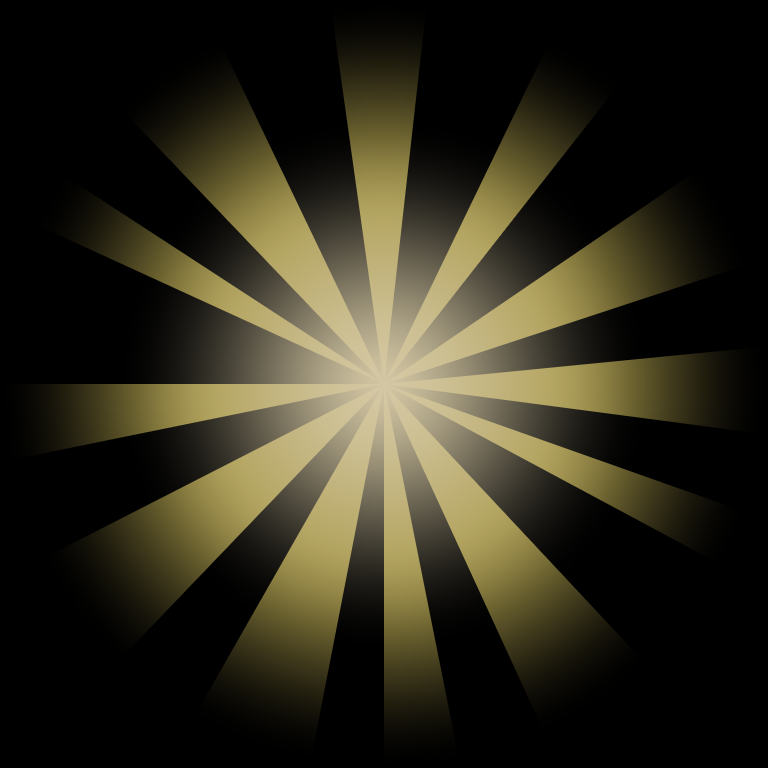
A Shadertoy shader for this background:

```glsl
// Uneven golden sunburst rays with a soft cream glow on black.

const float PI = 3.14159265;
const vec3 GOLD = vec3(0.66, 0.60, 0.29);
const vec3 CREAM = vec3(0.84, 0.79, 0.65);

// Start and end angle of each ray, in degrees counterclockwise.
const int RAY_COUNT = 12;
const vec2 RAYS[RAY_COUNT] = vec2[RAY_COUNT](
    vec2(-7.5, 5.6), vec2(18.2, 34.3), vec2(51.9, 64.2),
    vec2(83.6, 98.0), vec2(115.6, 133.7), vec2(146.9, 155.4),
    vec2(180.0, 191.5), vec2(207.1, 226.2), vec2(240.3, 259.0),
    vec2(270.0, 281.3), vec2(294.7, 313.1), vec2(331.8, 340.5));

// Falls smoothly from one at the inner radius to zero at the outer.
float falloff(float inner, float outer, float radius) {
    return 1.0 - smoothstep(inner, outer, radius);
}

// Signed distance to a wedge from the origin, negative inside.
float wedgeDistance(vec2 p, vec2 span) {
    float middle = radians(0.5 * (span.x + span.y));
    float halfWidth = radians(0.5 * (span.y - span.x));
    vec2 axis = vec2(cos(middle), sin(middle));
    vec2 local = vec2(dot(p, axis), abs(axis.x * p.y - axis.y * p.x));
    float offset = atan(local.y, local.x) - halfWidth;
    return length(p) * sin(clamp(offset, -0.5 * PI, 0.5 * PI));
}

// Antialiased coverage of all rays.
float rayCoverage(vec2 p, float pixel) {
    float coverage = 0.0;
    for (int i = 0; i < RAY_COUNT; i++) {
        float d = wedgeDistance(p, RAYS[i]);
        coverage += clamp(0.5 - d / pixel, 0.0, 1.0);
    }
    return min(coverage, 1.0);
}

void mainImage(out vec4 fragColor, in vec2 fragCoord) {
    float pixel = 1.0 / min(iResolution.x, iResolution.y);
    vec2 p = (fragCoord - 0.5 * iResolution.xy) * pixel;
    float radius = length(p);

    // Gold rays fading into the dark.
    vec3 color = GOLD * rayCoverage(p, pixel) * falloff(0.2, 0.503, radius);

    // Cream glow laid over the rays and gaps.
    color = mix(color, CREAM, falloff(-0.03, 0.35, radius));

    fragColor = vec4(color, 1.0);
}
```
